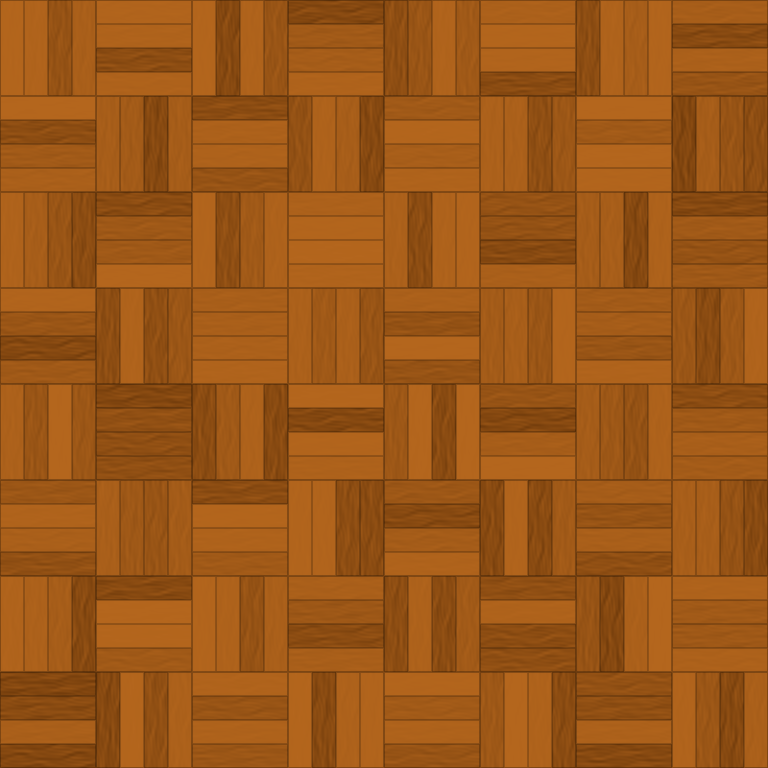
Give the GLSL for this texture, as a three.js fragment shader.

```glsl
varying vec2 vUv;

float hash(vec2 p) {
  p = fract(p * vec2(0.1031, 0.1137));
  p += dot(p, p.yx + 33.33);
  return fract((p.x + p.y) * p.x * 91.7);
}

// Layered sines, stretched along x and bent so the fibres taper and wander
float woodGrain(vec2 p, float seed) {
  float phase = seed * 40.0;
  float bend = sin(p.x * 9.0 + p.y * 3.1 + phase) + 0.6 * sin(p.x * 21.0 - p.y * 5.3 + phase * 1.7);
  float grain = 0.40 * sin(p.y * 13.0 + bend * 1.3 + phase);
  grain += 0.32 * sin(p.y * 23.0 - p.x * 11.0 + bend * 1.1 + phase * 2.3);
  grain += 0.22 * sin(p.y * 37.0 + p.x * 16.0 - bend * 1.6 + phase * 3.1);
  return grain * (0.75 + 0.25 * sin(p.x * 13.0 + p.y * 4.0 + phase));
}

// Dark line along an edge, in tile units
float seam(float edgeDistance) {
  return 1.0 - smoothstep(0.003, 0.013, edgeDistance);
}

void main() {
  // Basket weave: alternate tiles turn their planks by a quarter
  vec2 grid = vUv * 8.0;
  vec2 tile = floor(grid);
  vec2 local = fract(grid);
  bool upright = mod(tile.x + tile.y, 2.0) > 0.5;
  vec2 p = upright ? local.yx : local;

  // Four planks per tile, each with its own stain depth
  float across = p.y * 4.0;
  float plank = floor(across);
  float inPlank = fract(across);
  vec2 id = tile * vec2(7.0, 13.0) + vec2(plank * 3.0 + 5.0, plank * 17.0 + 2.0);
  float stain = 0.04 + 0.80 * pow(hash(id), 1.5);

  // Fibres stand out more on darker planks
  float grain = woodGrain(vec2(p.x, across), hash(id + 61.0));
  float depth = stain * (0.95 + 0.38 * grain);
  vec3 honey = vec3(0.715, 0.405, 0.115);
  vec3 walnut = vec3(0.455, 0.240, 0.045);
  vec3 color = mix(honey, walnut, clamp(depth, 0.0, 1.0));

  // Fine joints between planks, slightly deeper ones around tiles
  float plankEdge = min(inPlank, 1.0 - inPlank) * 0.25;
  vec2 border = min(local, 1.0 - local);
  float tileEdge = min(border.x, border.y);
  color *= 1.0 - max(0.22 * seam(plankEdge), 0.30 * seam(tileEdge));

  gl_FragColor = vec4(color, 1.0);
}
```
